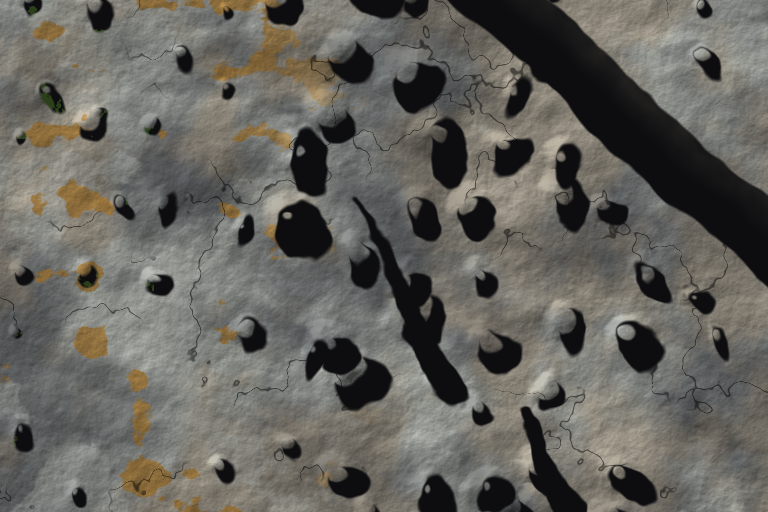
Reproduce this texture procedurally as a Shadertoy shader.

```glsl
const vec2 SUN = vec2(-0.6, 0.8);
const vec3 SLATE = vec3(0.32, 0.33, 0.335);
const vec3 PALE = vec3(0.56, 0.57, 0.55);
const vec3 TAN = vec3(0.52, 0.48, 0.42);
const vec3 OCHRE = vec3(0.55, 0.40, 0.17);
const vec3 LEAF = vec3(0.17, 0.25, 0.10);
const vec3 SHADOW = vec3(0.05, 0.05, 0.06);
const vec3 EARTH = vec3(0.13, 0.125, 0.12);

float hash(vec2 p) {
    return fract(sin(dot(p, vec2(127.1, 311.7))) * 43758.5453);
}

float noise(vec2 p) {
    vec2 i = floor(p), f = fract(p);
    f = f * f * (3.0 - 2.0 * f);
    return mix(mix(hash(i), hash(i + vec2(1, 0)), f.x),
               mix(hash(i + vec2(0, 1)), hash(i + vec2(1, 1)), f.x), f.y);
}

float fbm(vec2 p, int octaves) {
    float sum = 0.0, amp = 0.5;
    for (int i = 0; i < octaves; i++) {
        sum += amp * noise(p);
        p = mat2(1.6, 1.2, -1.2, 1.6) * p + 3.7;
        amp *= 0.5;
    }
    return sum;
}

vec2 warp(vec2 p, float scale, float amount) {
    return p + amount * (vec2(fbm(p * scale, 4), fbm(p * scale + 17.0, 4)) - 0.47);
}

// Distance to a fissure that widens from a to b
float fissure(vec2 p, vec2 a, vec2 b, float startWidth, float endWidth) {
    vec2 ab = b - a;
    float t = clamp(dot(p - a, ab) / dot(ab, ab), 0.0, 1.0);
    return length(p - a - ab * t) - mix(startWidth, endWidth, t);
}

// x: distance to the shaded hollows, y: height of the knobs beside them
vec2 hollows(vec2 p, float cell) {
    float dist = 1.0, knobs = 0.0;
    vec2 home = floor(p / cell);
    for (int j = -1; j <= 1; j++)
    for (int i = -1; i <= 1; i++) {
        vec2 id = home + vec2(i, j);
        vec2 rnd = vec2(hash(id + 5.3), hash(id + 9.1));
        vec2 centre = (id + 0.15 + 0.7 * rnd) * cell;
        float band = smoothstep(0.4, 0.65, centre.x) * (1.0 - smoothstep(1.15, 1.4, centre.x));
        if (hash(id + 2.7) > mix(0.5, 0.82, band)) continue;

        float r = mix(0.017, 0.034, band) * mix(0.6, 1.3, hash(id + 31.0));
        float a = mix(-0.6, 1.0, hash(id + 47.0));
        vec2 axis = vec2(sin(a), -cos(a));
        vec2 q = p - centre;
        vec2 local = vec2(dot(q, vec2(-axis.y, axis.x)), dot(q, axis));
        float pit = (length(local / vec2(r, r * mix(1.0, 1.8, rnd.x))) - 1.0) * r;

        float toKnob = length(q - SUN * r * 0.9);
        pit = max(pit, r * mix(0.2, 0.95, rnd.y) - toKnob);
        dist = min(dist, pit);
        knobs = max(knobs, r * 0.7 * smoothstep(1.5, 0.1, toKnob / r));
    }
    return vec2(dist, knobs);
}

float surfaceHeight(vec2 p) {
    float knobs = hollows(warp(p, 9.0, 0.07), 0.13).y;
    return 0.055 * fbm(p * 6.0, 7) + knobs;
}

vec3 rockColour(vec2 p) {
    float tone = fbm(warp(p, 4.0, 0.2) * vec2(5.0, 8.0), 7);
    vec3 colour = mix(SLATE, PALE, smoothstep(0.22, 0.74, tone));
    float warmth = smoothstep(0.38, 0.62, fbm(p * 7.0 + 40.0, 6) + 0.12 * (p.x - 0.8));
    colour = mix(colour, TAN * (0.7 + 0.6 * tone), 0.65 * warmth);

    // Lichen: pale crusts and ochre flecks on the left side
    float left = 1.0 - smoothstep(0.45, 0.8, p.x);
    float crust = smoothstep(0.54, 0.6, fbm(p * 9.0 + 71.0, 6));
    colour = mix(colour, PALE, 0.5 * crust * left);
    float flecks = smoothstep(0.64, 0.68, fbm(p * vec2(11.0, 15.0) + 23.0, 6));
    return mix(colour, OCHRE, 0.8 * flecks * left);
}

void mainImage(out vec4 fragColor, in vec2 fragCoord) {
    vec2 p = fragCoord / iResolution.y;
    float soft = 0.002 + 0.7 / iResolution.y;

    // Sunlit relief
    float e = 0.002;
    float h = surfaceHeight(p);
    vec2 slope = vec2(surfaceHeight(p + vec2(e, 0)), surfaceHeight(p + vec2(0, e))) - h;
    float light = clamp(1.0 - 0.5 * dot(slope / e, SUN), 0.45, 1.35);
    vec3 colour = rockColour(p) * light;

    // Hairline cracks in patches
    float crack = smoothstep(0.008, 0.0, abs(fbm(p * 6.0 + 88.0, 5) - 0.48));
    colour *= 1.0 - 0.5 * crack * smoothstep(0.45, 0.6, noise(p * 7.0 + 12.0));

    // Hollows and long fissures
    vec2 w = warp(p, 9.0, 0.07);
    float dark = hollows(w, 0.13).x;
    dark = min(dark, fissure(w, vec2(0.70, 0.60), vec2(0.87, 0.23), 0.004, 0.034));
    dark = min(dark, fissure(w, vec2(1.03, 0.20), vec2(1.10, 0.0), 0.012, 0.038));
    float tuft = smoothstep(0.58, 0.64, fbm(p * 45.0, 4)) * step(p.x, 0.3);
    vec3 floorColour = mix(SHADOW, LEAF, tuft);
    colour = mix(colour, floorColour, smoothstep(soft, -soft, dark));

    // Deep diagonal cleft with an earthy far wall
    float across = dot(warp(p, 7.0, 0.045), vec2(0.679, 0.734)) - 1.335;
    float wall = smoothstep(0.055, 0.13, across) * fbm(p * 18.0, 5) * 1.5;
    float cleft = smoothstep(-soft, soft, across) * smoothstep(0.13 + soft, 0.13 - soft, across);
    colour = mix(colour, mix(SHADOW, EARTH, wall), cleft);

    fragColor = vec4(colour, 1.0);
}
```
